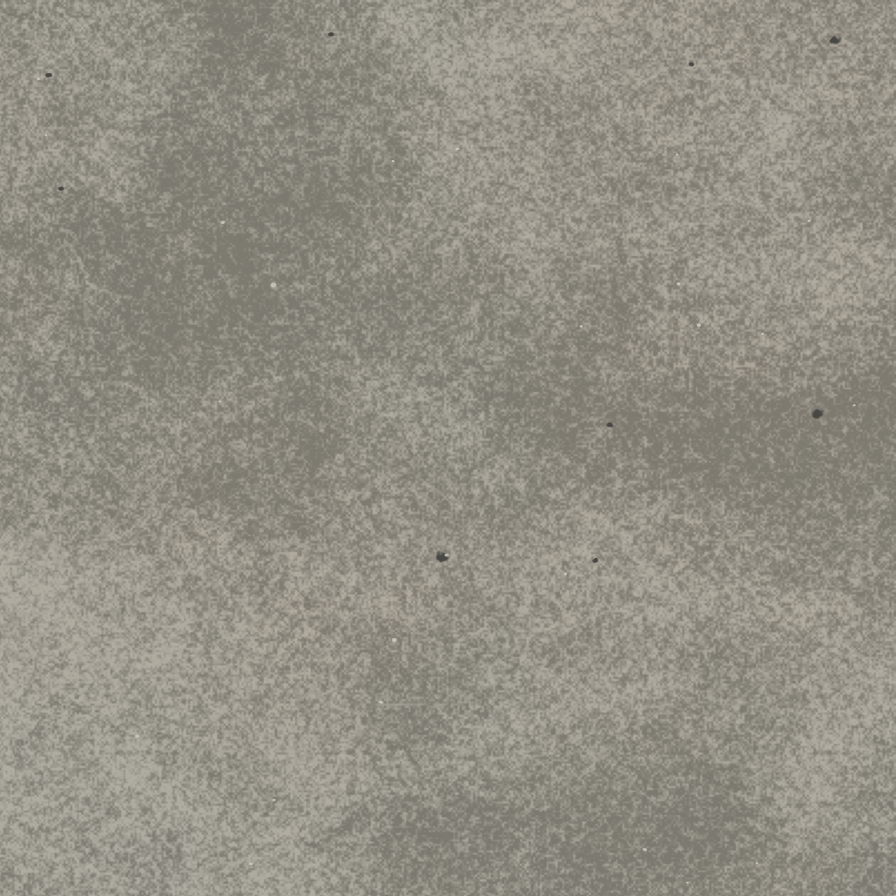
Write a three.js fragment shader that draws this texture.

```glsl
// Weathered concrete: a pale, grainy film lies in cloudy patches on a darker base.
// Layered noise shapes the patches, fine noise breaks them into grain,
// and sparse cellular points add dark pits and pale mineral specks.

#define CLOUD_SCALE vec2(3.2, 4.2)
#define CLOUD_CONTRAST 1.25
#define GRAIN_SCALE 175.0
#define GRAIN_CONTRAST 1.2
#define FILM_LEVEL 0.41
#define BASE_COLOR vec3(0.488, 0.477, 0.438)
#define FILM_COLOR vec3(0.692, 0.673, 0.628)
#define WARM_TINT vec3(0.016, -0.001, -0.004)
#define PIT_COLOR vec3(0.25, 0.25, 0.24)
#define SPECK_COLOR vec3(0.82, 0.81, 0.77)

varying vec2 vUv;

float hash(vec2 p) {
  vec3 q = fract(vec3(p.xyx) * 0.1031);
  q += dot(q, q.yzx + 33.33);
  return fract((q.x + q.y) * q.z);
}

float valueNoise(vec2 p) {
  vec2 cell = floor(p);
  vec2 f = fract(p);
  f = f * f * (3.0 - 2.0 * f);
  float low = mix(hash(cell), hash(cell + vec2(1.0, 0.0)), f.x);
  float high = mix(hash(cell + vec2(0.0, 1.0)), hash(cell + vec2(1.0)), f.x);
  return mix(low, high, f.y);
}

// Six octaves, each turned so that the lattice does not show
float layeredNoise(vec2 p) {
  mat2 turn = mat2(0.8, 0.6, -0.6, 0.8);
  float sum = 0.0;
  float total = 0.0;
  float weight = 1.0;
  for (int i = 0; i < 6; i++) {
    sum += weight * valueNoise(p);
    total += weight;
    weight *= 0.64;
    p = turn * p * 2.03 + 17.3;
  }
  return sum / total;
}

// Sparse round spots, one at most per cell; share is the part of cells filled
float spots(vec2 uv, float cells, float share, float radius, float seed) {
  vec2 p = uv * cells;
  vec2 id = floor(p) + seed;
  vec2 center = 0.2 + 0.6 * vec2(hash(id + 3.7), hash(id + 9.1));
  vec2 offset = (fract(p) - center) / cells;
  float size = radius * mix(0.45, 1.0, pow(hash(id + 21.3), 3.0));
  float ragged = 0.7 * size * (valueNoise(uv * 260.0) - 0.5);
  float distance = length(offset * vec2(0.85, 1.1)) + ragged;
  float present = step(hash(id + 5.9), share);
  return present * (1.0 - smoothstep(size * 0.6, size * 1.3, distance));
}

void main() {
  // Cloudy patches, bent by a slow warp
  vec2 p = vUv * CLOUD_SCALE;
  vec2 warp = vec2(valueNoise(p * 1.7 + 41.0), valueNoise(p * 1.7 + 73.0)) - 0.5;
  float cloud = layeredNoise(p + 0.5 * warp + 11.0) - 0.5;

  // Fine grain at two sizes
  float coarse = valueNoise(vUv * GRAIN_SCALE + 7.0);
  float fine = valueNoise(vUv.yx * GRAIN_SCALE * 2.3 + 29.0);
  float grain = mix(coarse, fine, 0.55) - 0.5;

  // Pale film over the base
  float film = FILM_LEVEL + CLOUD_CONTRAST * cloud + GRAIN_CONTRAST * grain;
  vec3 color = mix(BASE_COLOR, FILM_COLOR, smoothstep(-0.05, 1.05, film));

  // Slow drift between warm and cool grey
  color += WARM_TINT * 1.6 * (layeredNoise(vUv * 2.6 + 57.0) - 0.5);

  // Pits and mineral specks
  color = mix(color, PIT_COLOR, 0.9 * spots(vUv, 7.0, 0.22, 0.006, 2.0));
  color = mix(color, SPECK_COLOR, 0.8 * spots(vUv, 15.0, 0.12, 0.0028, 60.0));

  gl_FragColor = vec4(color, 1.0);
}
```
